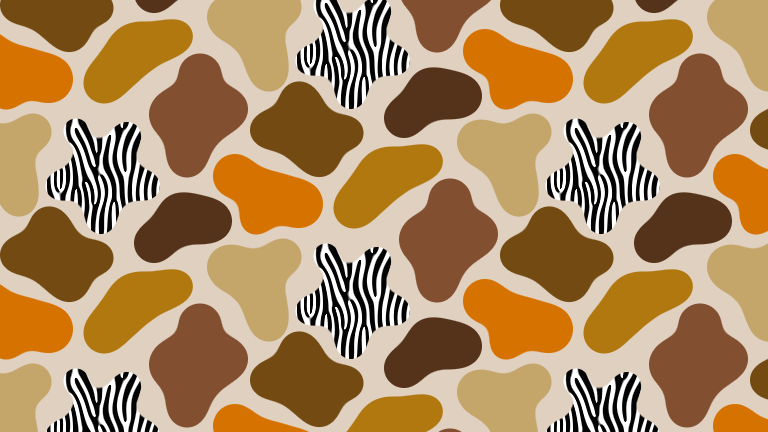
Write a WebGL 1 fragment shader that draws this pattern.

```glsl
precision highp float;

uniform vec2 u_resolution;

const vec3 NO_LOBE = vec3(0.0, 0.0, -1.0);

float hash(float n) {
  return fract(sin(n * 127.1) * 43758.5453);
}

// Antialiased coverage of a signed distance given in tile units
float cover(float d) {
  return clamp(0.5 - d * u_resolution.y / 1.728, 0.0, 1.0);
}

// Half-drop repeat: each column is shifted by half a tile
vec2 halfDrop(vec2 p, vec2 center) {
  vec2 q = p - center;
  float column = floor(q.x + 0.5);
  q -= column * vec2(1.0, 0.5);
  q.y = fract(q.y + 0.5) - 0.5;
  return q;
}

// Melts a round lobe (x, y, radius) into a distance
float addLobe(float d, vec2 p, vec3 lobe) {
  float e = length(p - lobe.xy) - lobe.z;
  float h = max(0.09 - abs(d - e), 0.0) / 0.09;
  return min(d, e) - h * h * 0.0225;
}

float blob(vec2 p, float core, vec3 a, vec3 b, vec3 c, vec3 d) {
  float dist = length(p) - core;
  dist = addLobe(dist, p, a);
  dist = addLobe(dist, p, b);
  dist = addLobe(dist, p, c);
  return addLobe(dist, p, d);
}

// Wavy zebra stripes; each phase vortex makes a stripe fork or end
float stripes(vec2 p) {
  float phase = 185.0 * p.x * (1.0 - 0.8 * p.y);
  phase += 1.8 * sin(14.0 * p.y + 9.0 * p.x) + 0.8 * sin(31.0 * p.y - 17.0 * p.x);
  float turn = 1.0;
  for (int i = 0; i < 16; i++) {
    float n = float(i) + 1.0;
    vec2 fork = 0.42 * (vec2(hash(n), hash(n + 40.3)) - 0.5);
    phase += turn * atan(p.y - fork.y, p.x - fork.x);
    turn = -turn;
  }
  float swell = 0.1 + 0.3 * sin(23.0 * p.y + 40.0 * p.x);
  return (sin(phase) - swell) / 185.0;
}

void main() {
  vec2 p = gl_FragCoord.xy / u_resolution.y * 1.728;
  vec3 color = vec3(0.88, 0.815, 0.75);
  vec2 q;
  float d;

  // Tan
  q = halfDrop(p, vec2(1.016, 0.616));
  d = blob(q, 0.096, vec3(-0.1, 0.044, 0.088), vec3(0.116, 0.084, 0.074),
           vec3(0.044, -0.1, 0.076), vec3(0.06, -0.184, 0.07));
  color = mix(color, vec3(0.77, 0.65, 0.42), cover(d));

  // Olive brown
  q = halfDrop(p, vec2(1.224, 1.2));
  d = blob(q, 0.124, vec3(-0.028, 0.128, 0.074), vec3(-0.154, 0.008, 0.07),
           vec3(0.164, -0.004, 0.066), vec3(0.056, -0.112, 0.066));
  color = mix(color, vec3(0.45, 0.295, 0.07), cover(d));

  // Orange
  q = halfDrop(p, vec2(1.072, 0.948));
  d = blob(q, 0.096, vec3(-0.132, 0.076, 0.088), vec3(0.124, -0.036, 0.096),
           vec3(-0.052, -0.104, 0.052), NO_LOBE);
  color = mix(color, vec3(0.84, 0.45, 0.0), cover(d));

  // Gold
  q = halfDrop(p, vec2(1.544, 1.04));
  d = blob(q, 0.098, vec3(-0.056, -0.068, 0.08), vec3(-0.128, -0.144, 0.082),
           vec3(0.096, 0.02, 0.062), vec3(0.168, 0.044, 0.058));
  color = mix(color, vec3(0.69, 0.47, 0.06), cover(d));

  // Red brown
  q = halfDrop(p, vec2(1.784, 0.748));
  d = blob(q, 0.124, vec3(0.016, 0.18, 0.086), vec3(0.13, 0.044, 0.078),
           vec3(-0.1, 0.024, 0.086), vec3(-0.036, -0.152, 0.078));
  color = mix(color, vec3(0.51, 0.31, 0.19), cover(d));

  // Dark brown
  q = halfDrop(p, vec2(1.728, 1.356));
  d = blob(q, 0.102, vec3(0.116, -0.012, 0.084), vec3(-0.112, -0.1, 0.08),
           NO_LOBE, NO_LOBE);
  color = mix(color, vec3(0.33, 0.2, 0.1), cover(d));

  // Striped star
  q = halfDrop(p, vec2(0.412, 1.024));
  d = blob(q, 0.14, vec3(-0.108, 0.18, 0.05), vec3(0.096, 0.16, 0.056),
           vec3(0.174, -0.04, 0.054), vec3(-0.176, -0.04, 0.054));
  d = addLobe(d, q, vec3(-0.008, -0.176, 0.056));
  vec3 fur = mix(vec3(1.0), vec3(0.01), cover(stripes(q)));
  color = mix(color, fur, cover(d));

  gl_FragColor = vec4(color, 1.0);
}
```
